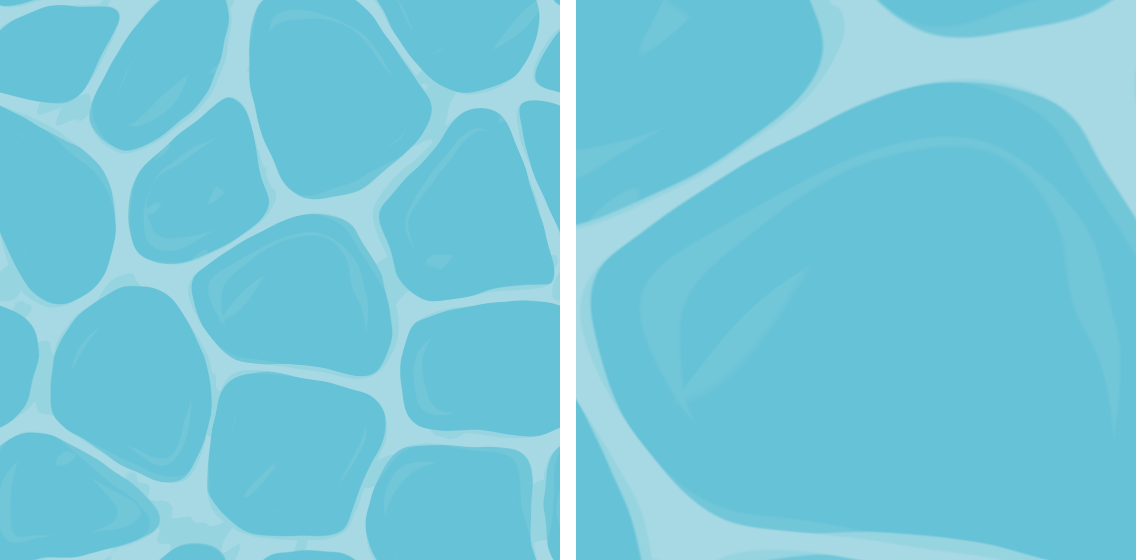
Left: the whole. Right: its middle third, enlarged.
Reproduce this texture procedurally as a three.js fragment shader.

```glsl
#define GRID vec2(3.0, 4.0)
#define JITTER 0.78
#define ROUNDING 0.02
#define LINE_WIDTH 0.0078
#define WARP 0.06
#define SOFT 0.0012
#define WATER vec3(0.40, 0.76, 0.84)
#define FOAM vec3(0.65, 0.85, 0.89)
#define SHADE vec3(0.59, 0.83, 0.88)

varying vec2 vUv;

vec2 hash2(vec2 p) {
  vec3 q = fract(vec3(p.xyx) * vec3(0.1031, 0.1030, 0.0973));
  q += dot(q, q.yzx + 33.33);
  return fract((q.xx + q.yz) * q.zy);
}

float cornerSlope(vec2 cell, vec2 offset, vec2 period, float salt) {
  float angle = 6.2832 * hash2(mod(cell, period) + salt).x;
  return dot(vec2(cos(angle), sin(angle)), offset);
}

// Gradient noise that wraps after a whole number of periods
float noise(vec2 uv, vec2 period, float salt) {
  vec2 p = uv * period;
  vec2 c = floor(p);
  vec2 f = p - c;
  vec2 e = vec2(1.0, 0.0);
  vec2 u = f * f * f * (f * (f * 6.0 - 15.0) + 10.0);
  float low = mix(cornerSlope(c, f, period, salt),
                  cornerSlope(c + e.xy, f - e.xy, period, salt), u.x);
  float high = mix(cornerSlope(c + e.yx, f - e.yx, period, salt),
                   cornerSlope(c + e.xx, f - e.xx, period, salt), u.x);
  return mix(low, high, u.y);
}

vec2 noise2(vec2 uv, float period, float salt) {
  return vec2(noise(uv, vec2(period), salt), noise(uv, vec2(period), salt + 41.0));
}

// Staggered, jittered cell centre in canvas units
vec2 cellCentre(vec2 cell) {
  vec2 jitter = JITTER * (hash2(mod(cell, GRID) + 7.0) - 0.5);
  float stagger = 0.5 * mod(cell.y, 2.0);
  return (cell + 0.5 + jitter + vec2(stagger, 0.0)) / GRID;
}

// Distance to the cell border, with corners rounded by a smooth minimum
float borderDistance(vec2 p) {
  vec2 base = floor(p * GRID);
  vec2 nearest = vec2(9.0);
  for (int j = -2; j <= 2; j++) {
    for (int i = -2; i <= 2; i++) {
      vec2 centre = cellCentre(base + vec2(float(i), float(j))) - p;
      if (dot(centre, centre) < dot(nearest, nearest)) nearest = centre;
    }
  }
  float sum = 0.0;
  for (int j = -2; j <= 2; j++) {
    for (int i = -2; i <= 2; i++) {
      vec2 centre = cellCentre(base + vec2(float(i), float(j))) - p;
      vec2 gap = centre - nearest;
      if (dot(gap, gap) > 0.00001) {
        sum += exp(-dot(0.5 * (centre + nearest), normalize(gap)) / ROUNDING);
      }
    }
  }
  return -ROUNDING * log(sum);
}

// 1 inside a shape, where the signed distance is negative
float fill(float dist) {
  return 1.0 - smoothstep(-SOFT, SOFT, dist);
}

void main() {
  vec2 uv = vUv;

  // Bend the cells and roughen the brush edge
  vec2 p = uv + WARP * noise2(uv, 3.0, 3.0) + 0.004 * noise2(uv, 18.0, 11.0);
  float border = borderDistance(p);
  float under = borderDistance(p + 0.026 * noise2(uv, 5.0, 19.0));

  // Bright stroke and the slightly displaced stroke below it
  float width = LINE_WIDTH * (1.0 + 1.2 * noise(uv, vec2(6.0), 23.0));
  float stroke = fill(border - width);
  float underStroke = fill(under - width);

  // Faint tapering crescents along the inside of the cells
  float reach = noise(uv, vec2(5.0), 29.0) - 0.08;
  float crescent = fill(abs(under - 0.042) - 0.028 * reach);
  float halo = fill(border - width - 0.045 * (noise(uv, vec2(4.0), 31.0) - 0.12));

  // Sparse diagonal brush flicks
  vec2 diagonal = vec2(uv.x + uv.y, uv.y - uv.x);
  float flick = smoothstep(0.40, 0.43, noise(diagonal, vec2(5.0, 17.0), 37.0));
  flick *= smoothstep(0.10, 0.13, noise(uv, vec2(4.0), 43.0));

  // Patches of thinner paint within the bright stroke
  float patches = noise(uv, vec2(7.0), 47.0) + 0.3 * noise(diagonal, vec2(6.0, 24.0), 53.0);
  float thin = smoothstep(0.16, 0.18, patches);

  vec3 color = mix(WATER, SHADE, 0.22 * max(crescent, max(halo, flick)));
  color = mix(color, SHADE, underStroke);
  color = mix(color, mix(FOAM, SHADE, thin), stroke);
  gl_FragColor = vec4(color, 1.0);
}
```
